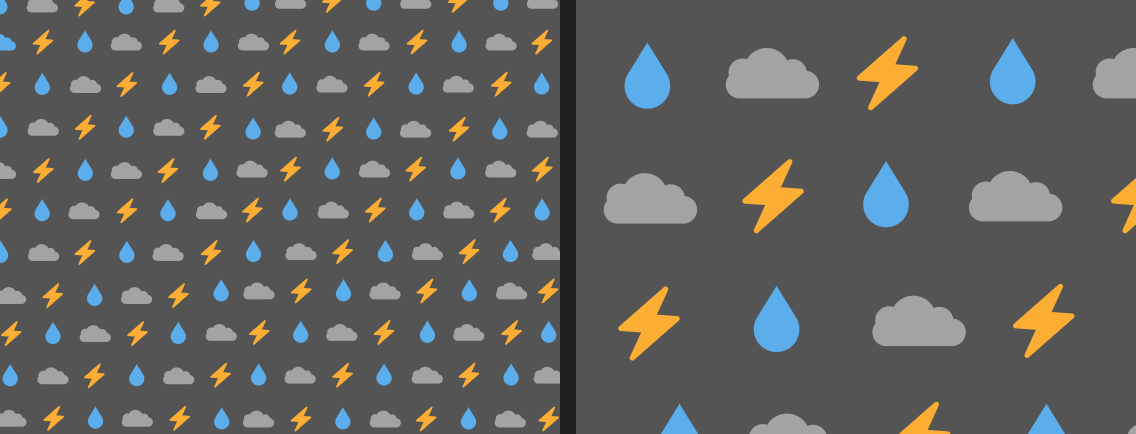
Left: the whole. Right: its middle third, enlarged.
Write a Shadertoy shader that draws this pattern.

```glsl
const float CANVAS_HEIGHT = 594.0;   // design units from bottom to top
const float COLUMN_STEP = 57.5;
const float ROW_STEP = 57.1;
const float JITTER = 2.4;

const vec3 SLATE = vec3(0.33);
const vec3 GREY = vec3(0.64);
const vec3 BLUE = vec3(0.36, 0.68, 0.92);
const vec3 AMBER = vec3(0.99, 0.68, 0.20);

// Vertical drift of each row, left and right of the seam
const float DRIFT_LEFT[11] = float[](4.5, -0.5, 0.5, 2.0, 4.0, 2.0, 2.0, 3.8, -1.2, -0.5, 0.5);
const float DRIFT_RIGHT[11] = float[](-0.5, -0.5, 0.0, 4.5, 2.0, 1.0, 0.8, -2.5, -2.8, -1.4, 1.5);

float hash(vec2 p) {
    return fract(sin(dot(p, vec2(127.1, 311.7))) * 43758.5453);
}

float circle(vec2 p, vec2 center, float radius) {
    return length(p - center) - radius;
}

float box(vec2 p, vec2 center, vec2 halfSize) {
    vec2 d = abs(p - center) - halfSize;
    return length(max(d, 0.0)) + min(max(d.x, d.y), 0.0);
}

float cloud(vec2 p) {
    float d = box(p, vec2(0.0, -6.0), vec2(15.0, 5.5));
    d = min(d, circle(p, vec2(-15.0, -5.2), 6.3));
    d = min(d, circle(p, vec2(15.0, -5.2), 6.3));
    d = min(d, circle(p, vec2(-13.6, 0.3), 6.4));
    d = min(d, circle(p, vec2(9.3, 0.0), 6.4));
    return min(d, circle(p, vec2(-2.6, 1.0), 10.5));
}

// Circle with a tangent cone rising to a point
float drop(vec2 p, float radius, float tip) {
    p.x = abs(p.x);
    float slope = radius / tip;
    float side = sqrt(1.0 - slope * slope);
    float along = dot(p, vec2(-slope, side));
    if (along < 0.0) return length(p) - radius;
    if (along > side * tip) return length(p - vec2(0.0, tip));
    return dot(p, vec2(side, slope)) - radius;
}

// Hexagon with half-turn symmetry and rounded corners
float bolt(vec2 p, float rounding) {
    vec2 tip = vec2(7.6, 15.7), notch = vec2(1.8, 3.0), barb = vec2(12.8, 2.2);
    vec2 corners[6] = vec2[](tip, notch, barb, -tip, -notch, -barb);
    float nearest = dot(p - tip, p - tip);
    float inside = 1.0;
    for (int i = 0; i < 6; i++) {
        vec2 a = corners[i], b = corners[(i + 5) % 6];
        vec2 edge = b - a, w = p - a;
        vec2 off = w - edge * clamp(dot(w, edge) / dot(edge, edge), 0.0, 1.0);
        nearest = min(nearest, dot(off, off));
        bvec3 side = bvec3(p.y >= a.y, p.y < b.y, edge.x * w.y > edge.y * w.x);
        if (all(side) || all(not(side))) inside = -inside;
    }
    return inside * sqrt(nearest) - rounding;
}

// Icon position, measured from the top left
vec2 iconCenter(int column, int row) {
    bool shifted = row > 6 || (row == 6 && column > 6);
    int seam = shifted ? 6 : 7;
    float x = (shifted ? 15.0 : 1.0) + COLUMN_STEP * float(column);
    if (column >= seam) x -= 6.0;
    if (shifted && column >= 13) x -= 6.0;
    x += JITTER * (hash(vec2(column, row)) - 0.5);
    float drift = column >= seam - 1 ? DRIFT_RIGHT[row] : DRIFT_LEFT[row];
    return vec2(x, 1.0 + ROW_STEP * float(row) + drift);
}

vec3 paintIcon(vec3 base, vec2 p, int column, int row, float pixel) {
    int kind = (column + row + 5) % 3;
    float d;
    vec3 ink;
    if (kind == 0) {
        d = cloud(p);
        ink = column == 0 && row == 1 ? BLUE : GREY;
    } else if (kind == 1) {
        d = bolt(p, 1.2);
        ink = AMBER;
    } else {
        d = drop(p - vec2(0.0, -3.8), 10.4, 19.8);
        ink = BLUE;
    }
    return mix(base, ink, clamp(0.5 - d / pixel, 0.0, 1.0));
}

void mainImage(out vec4 fragColor, in vec2 fragCoord) {
    float pixel = CANVAS_HEIGHT / iResolution.y;
    vec2 p = vec2(fragCoord.x, iResolution.y - fragCoord.y) * pixel;
    int row = clamp(int(floor((p.y - 1.0) / ROW_STEP + 0.5)), 0, 10);
    int column = int(floor(p.x / COLUMN_STEP + 0.5));

    // Nearby columns, since icons wander from the even grid
    vec3 color = SLATE;
    for (int i = -1; i <= 1; i++) {
        vec2 center = iconCenter(column + i, row);
        vec2 local = vec2(p.x - center.x, center.y - p.y);
        color = paintIcon(color, local, column + i, row, pixel);
    }
    fragColor = vec4(color, 1.0);
}
```
